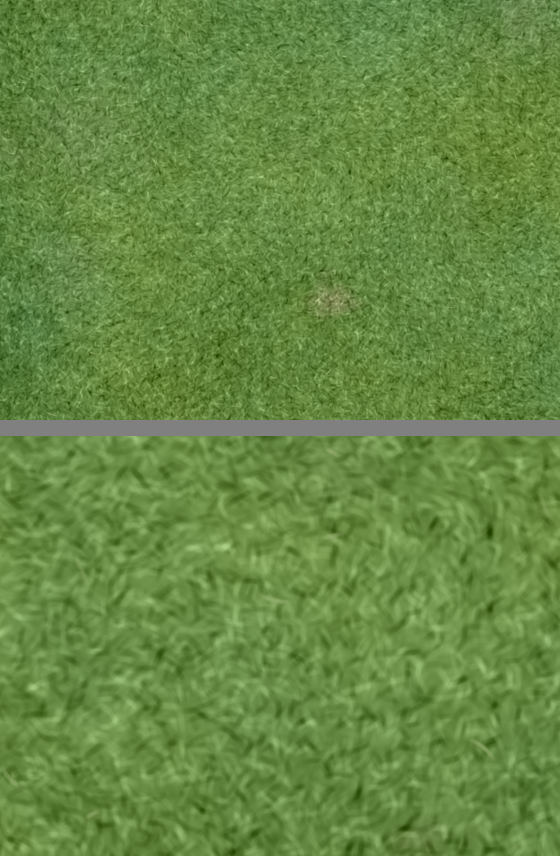
Top: the whole. Bottom: its middle third, enlarged.
This texture is drawn by a Shadertoy shader. Its source:

```glsl
// A mown lawn seen from above: short soft blades, mottled patches, worn spots and dry straws.

float hash(vec2 p) {
    return fract(sin(dot(p, vec2(127.1, 311.7))) * 43758.5453);
}

vec2 hash2(vec2 p) {
    return vec2(hash(p), hash(p + 57.3));
}

float noise(vec2 p) {
    vec2 i = floor(p), f = fract(p);
    f = f * f * (3.0 - 2.0 * f);
    return mix(mix(hash(i), hash(i + vec2(1, 0)), f.x),
               mix(hash(i + vec2(0, 1)), hash(i + vec2(1, 1)), f.x), f.y);
}

// Fractal noise, centred on zero
float fbm(vec2 p) {
    float sum = 0.0, amp = 0.5;
    for (int i = 0; i < 4; i++) {
        sum += amp * (noise(p) - 0.5);
        p = mat2(1.6, 1.2, -1.2, 1.6) * p + 13.7;
        amp *= 0.55;
    }
    return sum;
}

// Soft stroke centred on the origin, slightly bent, thinning toward its ends
float stroke(vec2 q, float angle, float halfLength, float halfWidth, float bend) {
    float c = cos(angle), s = sin(angle);
    q = vec2(c * q.x + s * q.y, c * q.y - s * q.x);
    float along = q.x / halfLength;
    float across = abs(q.y + bend * (along * along - 0.3));
    return (1.0 - smoothstep(0.2, 1.0, abs(along)))
         * (1.0 - smoothstep(0.2 * halfWidth, halfWidth, across));
}

// Light and dark blades, one per cell and layer, leaning with a slow flow
float blades(vec2 p) {
    float tone = 0.0;
    float flow = 2.2 + 4.0 * (noise(p * 4.0 + 3.0) - 0.5);
    for (int layer = 0; layer < 4; layer++) {
        vec2 g = p * (76.0 + 8.0 * float(layer)) + 31.7 * float(layer);
        vec2 cell = floor(g);
        for (int y = -1; y <= 1; y++)
        for (int x = -1; x <= 1; x++) {
            vec2 id = cell + vec2(x, y);
            vec2 seed = id + 91.0 * float(layer);
            float angle = flow + 2.6 * (hash(seed + 5.1) - 0.5);
            float shade = hash(seed + 8.9) - 0.5;
            tone += shade * stroke(g - id - hash2(seed), angle, 0.98, 0.33, 0.05 * shade);
        }
    }
    return tone;
}

// Sparse pale dry straws
float straws(vec2 p) {
    float cover = 0.0;
    vec2 g = p * 15.0;
    vec2 cell = floor(g);
    for (int y = -1; y <= 1; y++)
    for (int x = -1; x <= 1; x++) {
        vec2 id = cell + vec2(x, y);
        float strength = smoothstep(0.6, 1.0, hash(id + 2.3));
        float size = mix(0.12, 0.32, hash(id + 6.7));
        float bend = 0.1 * (hash(id + 4.4) - 0.5);
        cover += strength * stroke(g - id - hash2(id + 9.0), 6.28 * hash(id + 1.9), size, 0.04, bend);
    }
    return min(cover, 1.0);
}

// Soft worn spot with a ragged rim
float worn(vec2 p, vec2 centre, float radius) {
    float d = length(p - centre) / radius + 1.2 * fbm(p * 22.0);
    return 1.0 - smoothstep(0.0, 1.2, d);
}

void mainImage(out vec4 fragColor, in vec2 fragCoord) {
    vec2 p = fragCoord / iResolution.y;
    float aspect = iResolution.x / iResolution.y;

    // Brightness from broad patches, small tufts and single blades
    float patches = fbm(p * 3.6 + 4.0);
    float tufts = fbm(p * 20.0);
    float grain = blades(p);
    float tone = 0.44 + 0.75 * patches + 0.5 * tufts + 0.95 * grain;
    tone += 0.36 * (noise(p * 170.0) - 0.5);
    vec2 fromCentre = p - vec2(0.5 * aspect, 0.5);
    tone += 0.08 - 0.3 * dot(fromCentre, fromCentre);
    vec3 color = mix(vec3(0.31, 0.45, 0.18), vec3(0.475, 0.62, 0.345), tone);

    // Drift between yellow-green and cool green
    float warmth = fbm(p * 2.9 + 19.0) + 0.2 * (p.x / aspect - p.y);
    color += warmth * vec3(0.06, 0.005, -0.1);

    // Faded areas and one small bare spot
    float faded = 0.5 * worn(p, vec2(0.15 * aspect, 0.68), 0.17);
    faded += 0.4 * worn(p, vec2(0.13 * aspect, 0.36), 0.12);
    faded += 0.7 * worn(p, vec2(0.93 * aspect, 0.97), 0.12);
    faded += 0.35 * smoothstep(0.1, 0.4, fbm(p * 4.5 + 41.0));
    color = mix(color, vec3(0.48, 0.57, 0.38) + 0.16 * grain, 0.7 * min(faded, 1.0));
    float bare = worn(p, vec2(0.59 * aspect, 0.285), 0.06);
    color = mix(color, vec3(0.57, 0.57, 0.4) + 0.25 * grain, 0.8 * bare);

    color = mix(color, vec3(0.63, 0.71, 0.48), 0.6 * straws(p));
    fragColor = vec4(clamp(color, 0.0, 1.0), 1.0);
}
```
